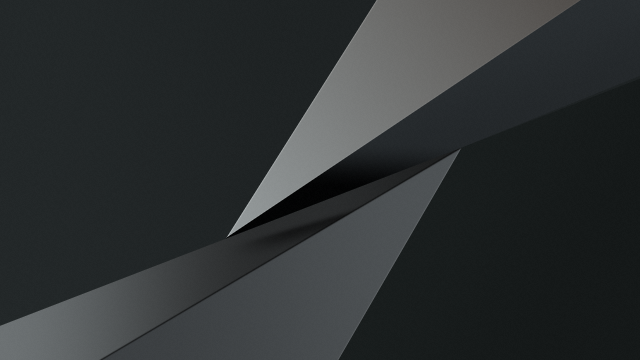
Reproduce this background procedurally as a WebGL 2 fragment shader.

```glsl
#version 300 es
precision highp float;

uniform vec2 u_resolution;
out vec4 fragColor;

// Corners of the folded planes, in units of canvas height
const vec2 CENTER = vec2(0.8889, 0.5);
const vec2 LEFT_TIP = vec2(0.6296, 0.3403);
const vec2 RIGHT_TIP = vec2(1.2824, 0.5903);
const vec2 TOP_LEFT = vec2(1.0463, 1.0);
const vec2 TOP_RIGHT = vec2(1.6134, 1.0);
const vec2 FOLD_LEFT = vec2(0.0, 0.0949);
const vec2 FOLD_RIGHT = vec2(1.7778, 0.7894);
const vec2 BASE_LEFT = vec2(0.2801, 0.0);
const vec2 BASE_RIGHT = vec2(0.9398, 0.0);
const vec2 STREAK_START = vec2(0.650, 0.310);
const vec2 STREAK_END = vec2(0.954, 0.398);

// Colours
const vec3 BACK_LEFT = vec3(0.130, 0.148, 0.152);
const vec3 BACK_RIGHT = vec3(0.086, 0.102, 0.102);
const vec3 SILVER = vec3(0.590, 0.615, 0.620);
const vec3 WARM_GREY = vec3(0.325, 0.312, 0.300);
const vec3 SLATE = vec3(0.160, 0.178, 0.190);
const vec3 BLACK = vec3(0.012, 0.014, 0.016);
const vec3 STEEL = vec3(0.425, 0.445, 0.452);
const vec3 CHARCOAL = vec3(0.165, 0.172, 0.175);
const vec3 LEAD_DARK = vec3(0.235, 0.250, 0.260);
const vec3 LEAD_LIGHT = vec3(0.305, 0.322, 0.332);

const float RIM_WIDTH = 0.0025;
const float GRAIN = 0.012;

// Signed distance to the line a-b, positive on its left
float side(vec2 a, vec2 b, vec2 p) {
    vec2 d = normalize(b - a);
    return dot(vec2(-d.y, d.x), p - a);
}

float cover(float d) {
    return clamp(d * u_resolution.y + 0.5, 0.0, 1.0);
}

float rim(float d) {
    return exp(-d * d / (RIM_WIDTH * RIM_WIDTH));
}

float hash(vec2 p) {
    return fract(sin(dot(p, vec2(12.9898, 78.233))) * 43758.5453);
}

vec3 background(vec2 p) {
    vec3 left = BACK_LEFT * mix(1.05, 0.90, smoothstep(0.0, 1.0, p.x));
    float falloff = smoothstep(0.0, 0.5, side(BASE_RIGHT, RIGHT_TIP, p) * -1.0);
    vec3 right = BACK_RIGHT * mix(1.12, 0.95, falloff);
    return mix(right, left, cover(side(FOLD_LEFT, RIGHT_TIP, p)));
}

// Bright blade and the shaded plane beneath it
vec3 upperPlanes(vec2 p, float outerEdge) {
    float crease = side(LEFT_TIP, TOP_RIGHT, p);
    float along = dot(p - LEFT_TIP, vec2(0.8, 0.6));
    vec3 blade = mix(SILVER, WARM_GREY, clamp(along / 1.15, 0.0, 1.0));
    blade += 0.14 * rim(outerEdge) + 0.04 * rim(crease);

    float light = smoothstep(0.475, 0.61, p.y + 0.03 * (p.x - 1.0));
    vec3 shade = mix(BLACK, SLATE, light);
    shade *= 1.0 - 0.12 * smoothstep(0.25, 0.0, side(FOLD_LEFT, FOLD_RIGHT, p));
    return mix(shade, blade, cover(crease));
}

// Narrow reflecting strip and the broad plane under it
vec3 lowerPlanes(vec2 p, float outerEdge) {
    float crease = side(BASE_LEFT, RIGHT_TIP, p);
    vec3 strip = mix(STEEL, CHARCOAL, smoothstep(-0.02, 0.76, p.x));
    strip *= 1.0 - 0.30 * smoothstep(0.90, 1.25, p.x);

    // Soft shadow streak, crisp above and diffuse below
    float d = side(STREAK_START, STREAK_END, p);
    float width = d > 0.0 ? 0.010 : 0.028;
    float reach = smoothstep(0.62, 0.82, p.x) * smoothstep(1.15, 0.93, p.x);
    strip *= 1.0 - 0.50 * reach * exp(-d * d / (width * width));

    vec3 broad = mix(LEAD_DARK, LEAD_LIGHT, smoothstep(0.4, 1.25, p.x + 0.15 * p.y));
    broad += 0.09 * rim(outerEdge);
    vec3 color = mix(broad, strip, cover(crease));
    return color * (1.0 - 0.55 * rim(crease));
}

void main() {
    vec2 p = (gl_FragCoord.xy - 0.5 * u_resolution) / u_resolution.y + CENTER;
    float fold = side(FOLD_LEFT, RIGHT_TIP, p);
    float foldAbove = min(fold, side(RIGHT_TIP, FOLD_RIGHT, p));
    float upperEdge = side(TOP_LEFT, LEFT_TIP, p);
    float lowerEdge = side(BASE_RIGHT, RIGHT_TIP, p);

    vec3 color = background(p);
    color = mix(color, lowerPlanes(p, lowerEdge), cover(min(-fold, lowerEdge)));
    color = mix(color, upperPlanes(p, upperEdge), cover(min(foldAbove, upperEdge)));

    // Fine surface grain
    color += GRAIN * (hash(floor(p * 432.0)) - 0.5);
    fragColor = vec4(color, 1.0);
}
```
